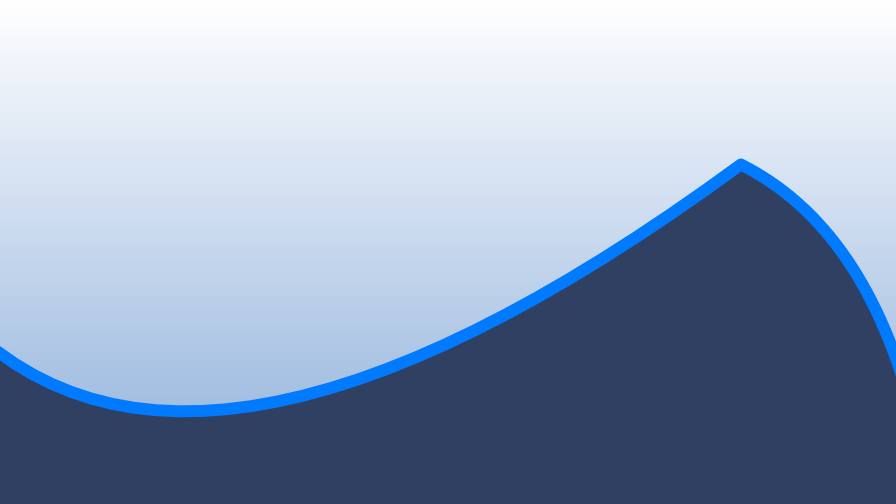
This background is drawn by a Shadertoy shader. Its source:

```glsl
// A dark hill with a bright blue rim under a pale sky that deepens downward.

const vec3 SKY_TOP = vec3(1.0);
const vec3 SKY_BOTTOM = vec3(0.547, 0.683, 0.855);
const vec3 HILL = vec3(0.19, 0.25, 0.39);
const vec3 RIM = vec3(0.0, 0.48, 1.0);
const float RIM_HALF_WIDTH = 0.0118;
const int SEGMENTS = 32;

// Point on a quadratic Bezier curve
vec2 bezier(vec2 a, vec2 b, vec2 c, float t) {
    return mix(mix(a, b, t), mix(b, c, t), t);
}

float segmentDistance(vec2 p, vec2 a, vec2 b) {
    vec2 pa = p - a, ba = b - a;
    return length(pa - ba * clamp(dot(pa, ba) / dot(ba, ba), 0.0, 1.0));
}

// Distance to the curve, walked as short segments
float curveDistance(vec2 p, vec2 a, vec2 b, vec2 c) {
    float nearest = 1e5;
    vec2 from = a;
    for (int i = 1; i <= SEGMENTS; i++) {
        vec2 to = bezier(a, b, c, float(i) / float(SEGMENTS));
        nearest = min(nearest, segmentDistance(p, from, to));
        from = to;
    }
    return nearest;
}

// Height of a curve whose x always increases
float curveHeight(float x, vec2 a, vec2 b, vec2 c) {
    float slope = b.x - a.x;
    float bend = a.x - 2.0 * b.x + c.x;
    float root = sqrt(max(slope * slope + bend * (x - a.x), 0.0));
    float t = clamp((x - a.x) / (slope + root), 0.0, 1.0);
    return bezier(a, b, c, t).y;
}

void mainImage(out vec4 fragColor, in vec2 fragCoord) {
    // Canvas height is one unit
    vec2 p = fragCoord / iResolution.y;
    float pixel = 1.0 / iResolution.y;

    // The valley sweeps up to the peak, then the slope falls away
    vec2 valleyStart = vec2(-0.132, 0.4285);
    vec2 valleyPull = vec2(0.3306, -0.1623);
    vec2 peak = vec2(1.47, 0.6736);
    vec2 slopePull = vec2(1.719, 0.5488);
    vec2 slopeEnd = vec2(1.8134, 0.1701);

    float ridge = p.x < peak.x
        ? curveHeight(p.x, valleyStart, valleyPull, peak)
        : curveHeight(p.x, peak, slopePull, slopeEnd);
    float rimDistance = min(curveDistance(p, valleyStart, valleyPull, peak),
                            curveDistance(p, peak, slopePull, slopeEnd));

    // Sky, hill, then the rim over their border
    vec3 color = mix(SKY_BOTTOM, SKY_TOP, p.y);
    color = mix(color, HILL, step(p.y, ridge));
    float rim = clamp(0.5 - (rimDistance - RIM_HALF_WIDTH) / pixel, 0.0, 1.0);
    color = mix(color, RIM, rim);

    fragColor = vec4(color, 1.0);
}
```
